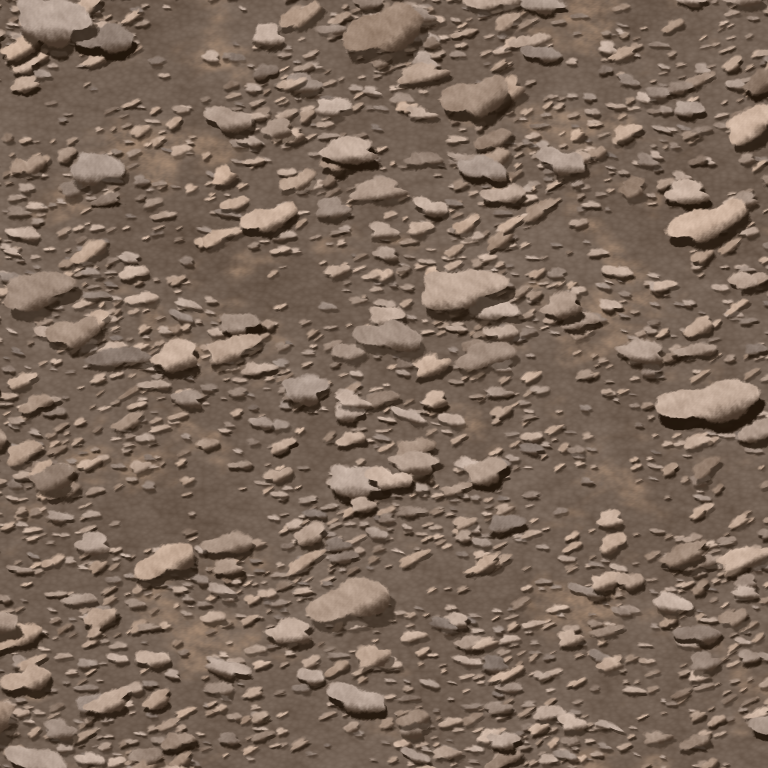
A Shadertoy shader for this texture:

```glsl
vec3 hash3(vec2 p) {
    vec3 v = fract(vec3(p.xyx) * vec3(0.1031, 0.1030, 0.0973));
    v += dot(v, v.yxz + 33.33);
    return fract((v.xxy + v.yzz) * v.zyx);
}

// Sines turned and scaled at each step, about -1 to 1
float layeredSines(vec2 p) {
    float sum = 0.0, weight = 0.5;
    for (int i = 0; i < 5; i++) {
        sum += weight * sin(p.x + 1.7 * sin(p.y + float(i))) * cos(p.y * 0.9 - float(i));
        p = mat2(1.3, 1.1, -1.1, 1.3) * p + 2.3;
        weight *= 0.72;
    }
    return sum;
}

// Cellular noise: distance to the nearest scattered point
float cellular(vec2 p) {
    float nearest = 1.0;
    for (int j = -1; j <= 1; j++)
    for (int i = -1; i <= 1; i++) {
        vec2 id = floor(p) + vec2(i, j);
        nearest = min(nearest, length(id + hash3(id + 91.0).xy - p));
    }
    return nearest;
}

// Approximate distance to a lumpy ellipse, in canvas units
float stoneDistance(vec2 v, vec2 axes, float phase) {
    vec2 q = v / axes + 1e-4;
    float t = atan(q.y, q.x);
    float outline = 1.0 + 0.16 * sin(2.0 * t + phase) + 0.14 * sin(3.0 * t + phase * 2.3)
                  + 0.07 * sin(5.0 * t + phase * 3.7);
    float k = length(q);
    return (k - outline) * k / length(q / axes);
}

vec3 addStones(vec3 color, vec2 p, float size, float share, float seed) {
    vec2 cell = size * vec2(1.0, 0.6);
    float soft = max(0.0021, 0.8 / iResolution.y);
    float rough = layeredSines(p * 110.0 + seed);
    float large = smoothstep(0.015, 0.09, size);
    for (int j = 1; j >= -1; j--)
    for (int i = -1; i <= 1; i++) {
        vec2 id = floor(p / cell) + vec2(i, j);
        vec3 place = hash3(id + seed), form = hash3(id + seed + 57.0), tone = hash3(id + seed + 131.0);
        vec2 centre = (id + 0.2 + 0.6 * place.xy) * cell;
        float crowding = 0.9 + 1.1 * layeredSines(centre * 11.0);
        if (place.z > share * crowding) continue;

        float radius = size * mix(0.2, 0.46, form.x * form.x);
        vec2 axes = radius * vec2(1.0, mix(0.3, 0.62, form.z));
        float angle = 0.12 + (form.y - 0.5) * 0.8;
        float c = cos(angle), s = sin(angle);
        mat2 turn = mat2(c, -s, s, c);
        vec2 v = p - centre;
        float phase = tone.x * 6.28;
        float ragged = rough * min(0.003, radius * 0.14);

        // Shadow thrown down and to the right
        vec2 shadowOffset = vec2(0.2, -0.5) * axes.y + vec2(0.001, -0.0015);
        float shadow = stoneDistance(turn * (v - shadowOffset), axes, phase) + ragged;
        float depth = mix(0.25, 0.8, tone.y) + 0.2 * large;
        color = mix(color, vec3(0.13, 0.085, 0.045), depth * smoothstep(soft, -soft, shadow));

        // Pale upper face above a dim lower rim
        vec2 q = turn * v / axes;
        float lit = smoothstep(-1.1, -0.3, q.y - 0.35 * q.x + 0.15 * rough);
        float pale = mix(tone.z, sqrt(tone.z), large);
        vec3 face = mix(vec3(0.52, 0.45, 0.40), vec3(0.80, 0.705, 0.635), pale);
        face += vec3(0.03, 0.0, -0.03) * (form.y - 0.5) + 0.06 * rough + 0.02 * q.y;
        vec3 body = mix(vec3(0.29, 0.225, 0.175), face, lit);
        float d = stoneDistance(turn * v, axes, phase) + ragged;
        color = mix(color, body, smoothstep(soft, -soft, d));
    }
    return color;
}

void mainImage(out vec4 fragColor, in vec2 fragCoord) {
    vec2 p = fragCoord / iResolution.y;

    // Brown soil with broad mottling and fine grit
    vec3 color = vec3(0.44, 0.373, 0.322);
    color += 0.035 * layeredSines(p * 9.0 + 1.0) + 0.03 * layeredSines(p * vec2(60.0, 95.0));
    color += 0.05 * (0.5 - cellular(p * vec2(110.0, 160.0)));

    // Warm dusty patches broken into lumps
    float dust = smoothstep(0.25, 0.8, layeredSines(p * vec2(11.0, 17.0) + 4.0));
    float lumps = 0.5 + 0.5 * layeredSines(p * vec2(70.0, 110.0) + 8.0);
    color = mix(color, vec3(0.70, 0.58, 0.48), 0.75 * dust * lumps);

    // Stones from gravel up to slabs, bent slightly out of their rows
    p += 0.004 * sin(p.yx * vec2(31.0, 23.0));
    color = addStones(color, p, 0.020, 0.36, 11.0);
    color = addStones(color, p, 0.032, 0.56, 29.0);
    color = addStones(color, p, 0.052, 0.56, 47.0);
    color = addStones(color, p, 0.085, 0.38, 73.0);
    color = addStones(color, p, 0.140, 0.20, 101.0);

    fragColor = vec4(clamp(color, 0.0, 1.0), 1.0);
}
```
